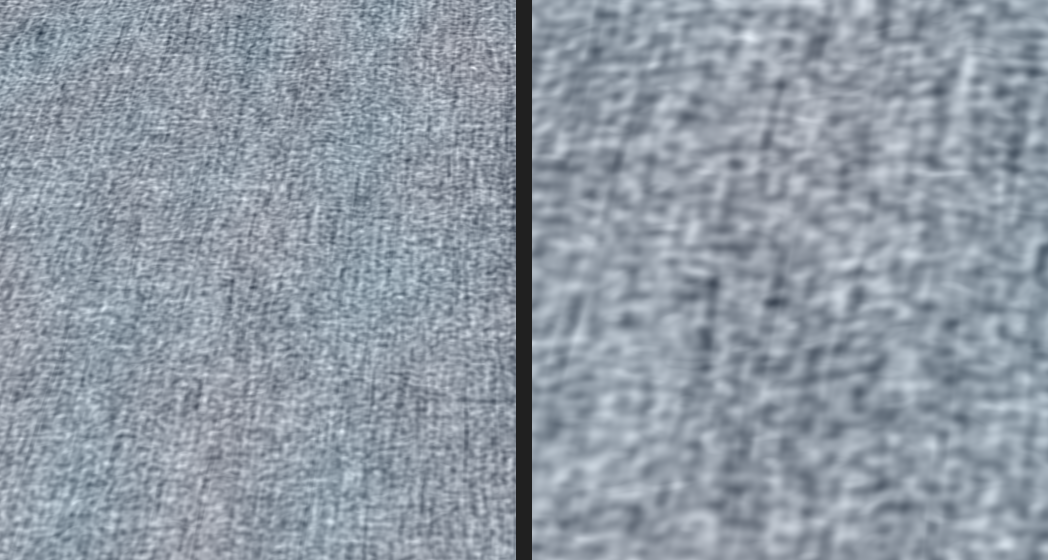
Left, the full canvas; right, a detail of the centre.
A WebGL 1 fragment shader for this texture:

```glsl
precision highp float;
// Worn blue-grey woven cloth receding in perspective, with slubby leaning warp threads.
uniform vec2 u_resolution;

const vec3 CLOTH = vec3(0.572, 0.612, 0.656);
const vec3 TONE_TINT = vec3(1.01, 1.0, 0.97);
const vec3 WARM_TINT = vec3(0.035, -0.005, -0.012);
const vec2 VANISHING = vec2(0.92, 3.1);
const float EYE_DISTANCE = 2.6;

float hash(vec2 cell) {
  vec3 q = fract(cell.xyx * vec3(0.1031, 0.1030, 0.0973));
  q += dot(q, q.yzx + 33.33);
  return fract((q.x + q.y) * q.z);
}

float cornerRamp(vec2 cell, vec2 offset) {
  float angle = 6.2832 * hash(cell);
  return dot(vec2(cos(angle), sin(angle)), offset);
}

// Gradient noise, roughly -0.7 to 0.7
float noise(vec2 p) {
  vec2 i = floor(p);
  vec2 f = p - i;
  vec2 w = f * f * f * (f * (f * 6.0 - 15.0) + 10.0);
  vec2 e = vec2(0.0, 1.0);
  float low = mix(cornerRamp(i, f), cornerRamp(i + e.yx, f - e.yx), w.x);
  float high = mix(cornerRamp(i + e.xy, f - e.xy), cornerRamp(i + e.yy, f - e.yy), w.x);
  return mix(low, high, w.y);
}

// Noise with its own thread frequency and an offset that separates the layers
float threads(vec2 uv, vec2 frequency, float layer) {
  return noise(uv * frequency + layer * vec2(17.3, 41.7));
}

// Canvas position to cloth position: warp lines meet at the vanishing point
vec2 clothPlane(vec2 p) {
  float depth = (VANISHING.y - p.y) / EYE_DISTANCE;
  return vec2((p.x - VANISHING.x) / depth, EYE_DISTANCE / depth);
}

// Small irregular drift of the yarns
vec2 drift(vec2 uv) {
  return vec2(threads(uv, vec2(14.0, 9.0), 1.0), threads(uv, vec2(11.0, 16.0), 2.0));
}

float weave(vec2 uv) {
  float dashes = threads(uv, vec2(66.0, 128.0), 3.0);
  float grain = threads(uv, vec2(105.0, 135.0), 4.0);
  float warp = threads(uv, vec2(105.0, 13.0), 5.0);
  float weft = threads(uv, vec2(9.0, 105.0), 6.0);
  float shortWarp = threads(uv, vec2(95.0, 38.0), 7.0);
  return 0.20 * dashes + 0.15 * grain + 0.12 * warp + 0.10 * weft + 0.12 * shortWarp;
}

// Sparse long dark furrows, broken up by the weft
float furrows(vec2 uv) {
  float line = smoothstep(0.18, 0.5, threads(uv, vec2(62.0, 7.0), 8.0));
  return line * (0.75 + threads(uv, vec2(40.0, 70.0), 9.0));
}

// Bright flecks where a weft yarn rides over the warp
float flecks(vec2 uv) {
  return smoothstep(0.22, 0.55, threads(uv, vec2(52.0, 115.0), 10.0));
}

float blotches(vec2 uv) {
  return 0.06 * threads(uv, vec2(9.0, 5.0), 11.0) + 0.05 * threads(uv, vec2(24.0, 18.0), 12.0);
}

// Soft dark folds: one below the top edge, one along the right edge
float folds(vec2 p, vec2 uv) {
  float across = (uv.x + 0.56) / 0.035;
  float topFold = exp(-across * across) * smoothstep(0.55, 0.95, p.y);
  float rightFold = smoothstep(0.86, 0.93, p.x) * smoothstep(0.05, 0.3, p.y)
                  * (1.0 - smoothstep(0.7, 1.0, p.y));
  return 0.05 * topFold + 0.09 * rightFold;
}

void main() {
  vec2 p = gl_FragCoord.xy / u_resolution.y;
  vec2 uv = clothPlane(p);
  vec2 yarn = uv + 0.006 * drift(uv);

  float contrast = mix(0.94, 1.12, p.y);
  float tone = contrast * (weave(yarn) - 0.10 * furrows(yarn) + 0.065 * flecks(yarn));
  tone += blotches(uv) - folds(p, uv) + 0.012 * (0.5 - p.y);

  float warmth = threads(uv, vec2(5.0, 4.0), 13.0) + 0.25 * smoothstep(0.7, 0.92, p.x);
  vec3 color = CLOTH + tone * TONE_TINT + warmth * WARM_TINT;
  gl_FragColor = vec4(clamp(color, 0.0, 1.0), 1.0);
}
```
